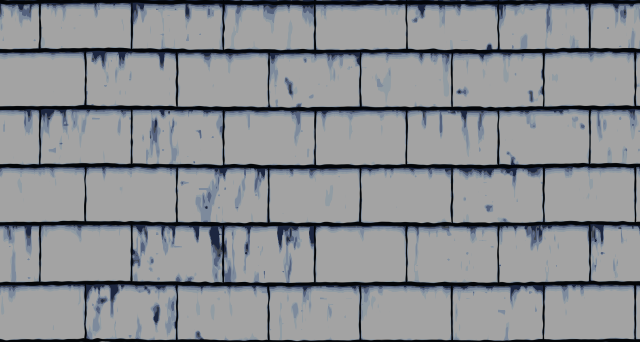
Reproduce this texture procedurally as a Shadertoy shader.

```glsl
// Six staggered courses of grey slabs with black joints and blue-grey weather stains.

const float ASPECT = 1.87;      // design width in units of the canvas height
const float PITCH = 0.2678;     // slab width, seven across
const int ROWS = 6;
const float COURSE[7] = float[7](0.002, 0.171, 0.346, 0.515, 0.684, 0.852, 0.994);

const vec3 STONE = vec3(0.64);
const vec3 PALE = vec3(0.57, 0.61, 0.64);
const vec3 BLUE = vec3(0.49, 0.54, 0.61);
const vec3 SLATE = vec3(0.33, 0.38, 0.49);
const vec3 CHARCOAL = vec3(0.27, 0.29, 0.32);
const vec3 NAVY = vec3(0.11, 0.15, 0.25);
const vec3 BLACK = vec3(0.01, 0.02, 0.03);

float hash(vec2 p) {
    vec3 q = fract(p.xyx * 0.1031);
    q += dot(q, q.yzx + 33.33);
    return fract((q.x + q.y) * q.z);
}

float noise(vec2 p) {
    vec2 i = floor(p), f = fract(p);
    f = f * f * (3.0 - 2.0 * f);
    float low = mix(hash(i), hash(i + vec2(1, 0)), f.x);
    float high = mix(hash(i + vec2(0, 1)), hash(i + vec2(1, 1)), f.x);
    return mix(low, high, f.y);
}

float fbm(vec2 p) {
    return 0.55 * noise(p) + 0.3 * noise(p * 2.1 + 17.0) + 0.15 * noise(p * 4.3 + 41.0);
}

// Stain strength from the distances to the slab's top, bottom and side joints
float stain(vec2 p, vec2 slab, float top, float bottom, float side) {
    float wear = hash(slab + 71.0);
    vec2 seed = slab * 13.7 + 50.0;

    // Grime hanging below the upper joint, with a thin rim on the others
    float grime = exp(-top / 0.012) * (0.35 + 0.9 * fbm(p * vec2(40.0, 28.0) + 9.0));
    grime += 0.8 * exp(-top / 0.004);
    float rough = noise(p * 70.0 + 5.0);
    float rim = 1.6 * rough * exp(-bottom / 0.0035) + 1.1 * rough * exp(-side / 0.0028);

    // Narrow runs down the face
    float run = smoothstep(0.54, 0.86, fbm(p * vec2(42.0, 11.0) + seed));
    run *= (0.35 + 1.3 * wear * wear) * (0.25 + exp(-top / 0.045));

    // Occasional dark patches
    float patchMask = step(0.72, hash(slab + 23.0));
    float blot = patchMask * smoothstep(0.66, 0.95, fbm(p * vec2(24.0, 18.0) + seed.yx));

    // Tiny specks
    float speck = 0.5 * smoothstep(0.9, 1.0, noise(p * 55.0 + seed)) * wear;
    return grime + rim + run + blot + speck;
}

// Flat colour band above a threshold
vec3 band(vec3 base, vec3 tone, float s, float level, float blur) {
    return mix(base, tone, smoothstep(level - blur, level + blur, s));
}

void mainImage(out vec4 fragColor, in vec2 fragCoord) {
    vec2 p = fragCoord / iResolution.xy * vec2(ASPECT, 1.0);
    float pixel = 1.0 / iResolution.y;

    // Courses, with a slight sag along their length
    float sag = 0.006 * (noise(vec2(p.x * 3.5, 4.0)) - 0.5);
    float y = p.y + sag + 0.003 * (noise(p * vec2(45.0, 8.0)) - 0.5);
    int row = 0;
    for (int i = 1; i < ROWS; i++) if (y > COURSE[i]) row = i;
    float bottom = abs(y - COURSE[row]);
    float top = abs(COURSE[row + 1] - y);

    // Upright joints, shifted half a slab on every other course
    float odd = mod(float(row), 2.0);
    float wobble = 0.003 * (noise(vec2(p.x * 4.0, p.y * 38.0)) - 0.5);
    float u = (p.x + wobble - mix(0.2495, 0.117, odd)) / PITCH;
    float across = fract(u);
    float side = min(across, 1.0 - across) * PITCH;
    vec2 slab = vec2(floor(u) + 3.0, float(row));

    // Stepped stain tones
    float s = stain(p, slab, top, bottom, side);
    float blur = clamp(0.5 * fwidth(s), 0.004, 0.06);
    vec3 color = STONE;
    color = band(color, PALE, s, 0.13, blur);
    color = band(color, BLUE, s, 0.21, blur);
    color = band(color, SLATE, s, 0.38, blur);
    color = band(color, CHARCOAL, s, 0.56, blur);
    color = band(color, NAVY, s, 0.64, blur);

    // Black joints with uneven width
    float ragged = noise(p * vec2(60.0, 60.0) + 30.0);
    float bed = min(top, bottom) - mix(0.0035, 0.0065, ragged);
    float upright = side - mix(0.0014, 0.0032, ragged);
    float joint = 1.0 - smoothstep(-0.7 * pixel, 0.7 * pixel, min(bed, upright));
    fragColor = vec4(mix(color, BLACK, joint), 1.0);
}
```
